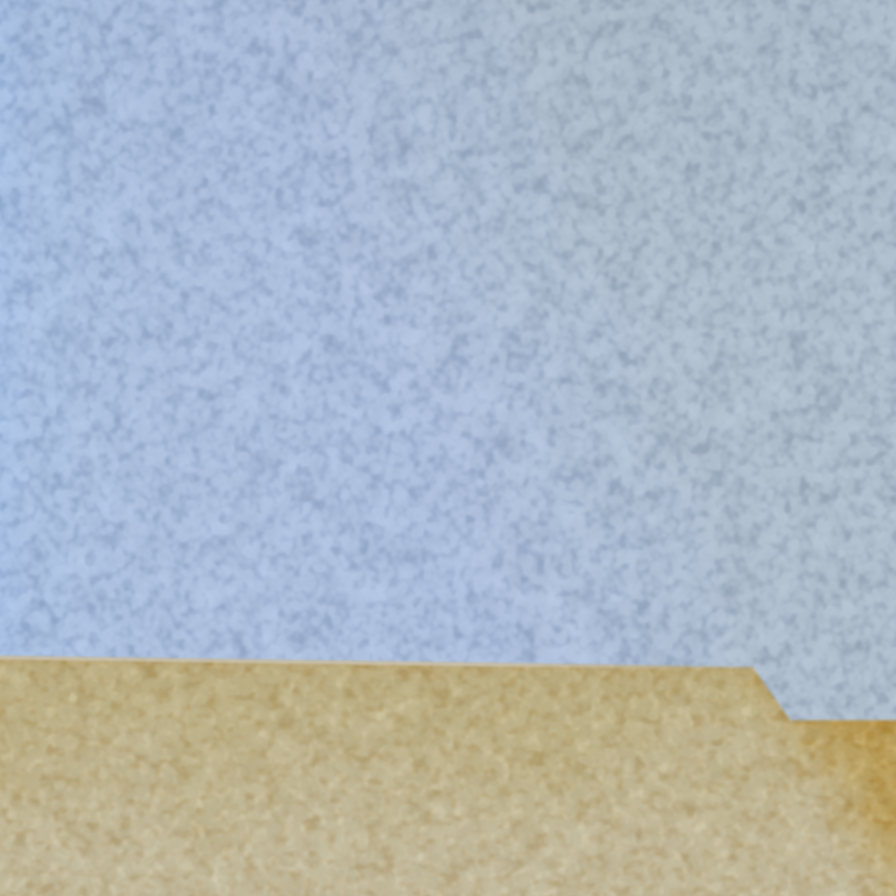
Give the GLSL for this texture, as a Shadertoy shader.

```glsl
// A speckled blue-grey sheet with a stepped lower edge over a warm tan surface.
// The edge is a signed distance built from three lines; soft gradients tint
// both materials, and dense layers of gradient noise give the soft mottling.

vec2 hashGradient(vec2 cell) {
    vec2 h = vec2(dot(cell, vec2(127.1, 311.7)), dot(cell, vec2(269.5, 183.3)));
    return 2.0 * fract(sin(h) * 43758.5) - 1.0;
}

float gradientNoise(vec2 p) {
    vec2 i = floor(p), f = fract(p);
    vec2 w = f * f * f * (f * (f * 6.0 - 15.0) + 10.0);
    vec2 e = vec2(0.0, 1.0);
    float low = mix(dot(hashGradient(i), f),
                    dot(hashGradient(i + e.yx), f - e.yx), w.x);
    float high = mix(dot(hashGradient(i + e), f - e),
                     dot(hashGradient(i + 1.0), f - 1.0), w.x);
    return mix(low, high, w.y);
}

// Two rotated octaves keep the grain soft and free of grid lines
float mottle(vec2 p) {
    vec2 turned = mat2(0.8, 0.6, -0.6, 0.8) * p;
    return 0.65 * gradientNoise(turned)
         + 0.4 * gradientNoise(mat2(1.5, -1.0, 1.0, 1.5) * p + 17.3);
}

// Positive on the sheet: long edge, slanted notch, then the lower right edge
float sheetDistance(vec2 p) {
    float longEdge = p.y - 0.267 + 0.0143 * p.x;
    float slant = (p.y - 0.255 + 1.4 * (p.x - 0.84)) / 1.72;
    return min(p.y - 0.196, max(longEdge, slant));
}

vec3 sheetColor(vec2 p) {
    // Cool light on the left fades to grey across a slanted boundary
    float across = p.x - 0.48 - 0.42 * (1.0 - p.y) + 0.1 * mottle(p * 5.0);
    vec3 color = mix(vec3(0.662, 0.735, 0.85), vec3(0.672, 0.73, 0.785),
                     smoothstep(-0.28, 0.2, across));
    color += vec3(-0.02, 0.005, 0.025) * exp(-p.x * 12.0);
    color -= 0.012 * smoothstep(0.6, 1.0, p.y);

    // Broad clouds, then soft dense speckles gathered into loose clusters
    float cluster = mottle(p * 20.0 + 3.0);
    color += 0.035 * cluster + 0.05 * mottle(p * 44.0 + 29.0);
    float speckle = mottle(p * vec2(70.0, 66.0) + 41.0) - 0.3 * cluster;
    color -= smoothstep(-0.2, 0.5, speckle) * vec3(0.098, 0.093, 0.08);
    return color + 0.02 * mottle(p * 100.0 + 7.0) + 0.024;
}

vec3 tanColor(vec2 p) {
    vec3 color = mix(vec3(0.755, 0.715, 0.59), vec3(0.735, 0.682, 0.51),
                     smoothstep(0.02, 0.25, p.y + 0.1 * mottle(p * 7.0)));

    // Saturated amber corner below the notch
    float corner = p.x - 0.895 - 0.6 * (0.195 - p.y)
                 + 0.05 * mottle(p * 12.0) + 0.03 * mottle(p * 45.0);
    color = mix(color, vec3(0.725, 0.615, 0.35), smoothstep(-0.06, 0.06, corner));

    // Grain, with soft ochre speckles and pale crumbs
    float cluster = mottle(p * 25.0 + 9.0);
    color += vec3(0.035, 0.045, 0.06) * cluster;
    color += 0.045 * mottle(p * 46.0 + 31.0);
    float ochre = mottle(p * vec2(60.0, 70.0) + 61.0) - 0.25 * cluster;
    float crumb = mottle(p * vec2(74.0, 66.0) + 87.0);
    color -= smoothstep(-0.14, 0.48, ochre) * vec3(0.045, 0.075, 0.11);
    color += smoothstep(-0.1, 0.5, crumb) * vec3(0.05, 0.055, 0.065);
    return color + 0.02 * mottle(p * 100.0 + 13.0) + vec3(0.0, 0.005, 0.012);
}

void mainImage(out vec4 fragColor, in vec2 fragCoord) {
    vec2 p = fragCoord / iResolution.xy;
    float d = sheetDistance(p);
    float soft = max(0.0032, 1.0 / iResolution.y);

    // Narrow warm shadow beneath the sheet
    vec3 surface = tanColor(p);
    surface -= vec3(0.02, 0.05, 0.085) * exp(-max(-d, 0.0) * 110.0);
    vec3 color = mix(surface, sheetColor(p), smoothstep(-soft, soft, d));

    // Cream rim along the long edge, fading to the right
    float rim = 1.0 - smoothstep(0.0, 0.0045, abs(d + 0.001));
    rim *= 1.0 - smoothstep(0.5, 0.86, p.x);
    color = mix(color, vec3(0.8, 0.77, 0.7), 0.7 * rim);

    fragColor = vec4(clamp(color, 0.0, 1.0), 1.0);
}
```
